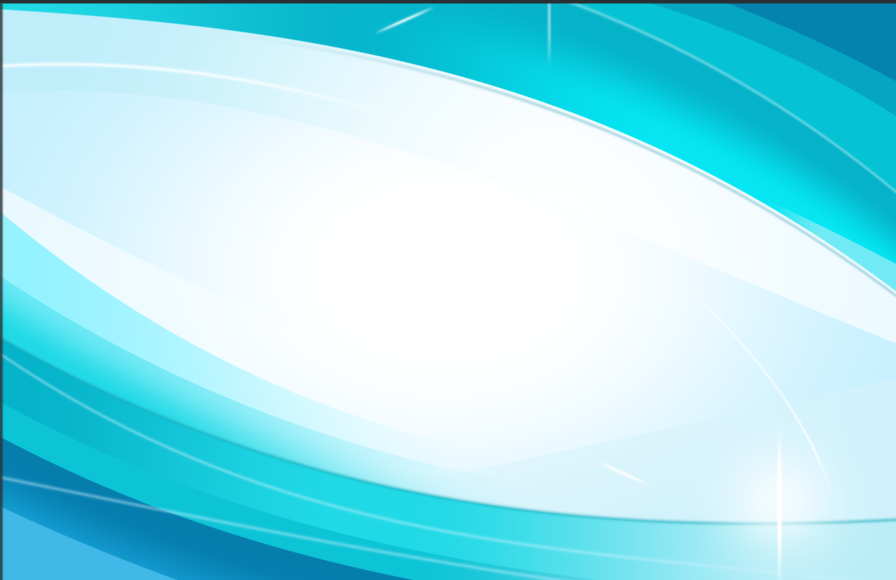
Give the GLSL for this background, as a Shadertoy shader.

```glsl
#define DEEP_BLUE vec3(0.02, 0.49, 0.68)
#define TEAL vec3(0.02, 0.70, 0.79)
#define CYAN vec3(0.02, 0.90, 0.95)
#define AQUA vec3(0.13, 0.85, 0.90)
#define ICE vec3(0.73, 0.93, 0.97)
#define SKY vec3(0.78, 0.94, 1.00)
#define WHITE vec3(1.0)
#define FRAME_COLOR vec3(0.16, 0.19, 0.20)
#define FRAME_SIZE vec2(0.003, 0.006)
#define LINE_WIDTH 0.0035

// Cubic through four heights at x = 0, 1/3, 2/3 and 1
float arc(float x, float h0, float h1, float h2, float h3) {
    float t = 3.0 * x, a = t - 1.0, b = t - 2.0, c = t - 3.0;
    return -h0 * a * b * c / 6.0 + h1 * t * b * c / 2.0
           - h2 * t * a * c / 2.0 + h3 * t * a * b / 6.0;
}

// Antialiased coverage of the positive side
float fill(float d) {
    float soft = 1.0 / iResolution.y;
    return smoothstep(-soft, soft, d);
}

float stroke(float d, float width) {
    return exp(-d * d / (width * width));
}

// Thin light ray, tapered at both ends
float streak(vec2 p, vec2 a, vec2 b, float width) {
    vec2 aspect = vec2(iResolution.x / iResolution.y, 1.0);
    vec2 pa = (p - a) * aspect, ba = (b - a) * aspect;
    float h = clamp(dot(pa, ba) / dot(ba, ba), 0.0, 1.0);
    return stroke(length(pa - ba * h), width) * 4.0 * h * (1.0 - h);
}

// Pale central panel with translucent ribbons
vec3 panel(vec2 p, float top) {
    float r = length((p - vec2(0.5, 0.53)) / vec2(0.56, 0.62));
    vec3 col = mix(WHITE, SKY, smoothstep(0.2, 1.0, r));

    float veil = fill(p.y - arc(p.x, 0.84, 0.79, 0.62, 0.408));
    vec3 veilColor = mix(ICE, WHITE, smoothstep(0.05, 0.65, p.x));
    col = mix(col, veilColor, veil * 0.65);
    float thread = p.y - arc(p.x, 0.886, 0.843, 0.66, 0.35);
    col = mix(col, WHITE, 0.75 * stroke(thread, LINE_WIDTH) * (1.0 - smoothstep(0.25, 0.5, p.x)));

    float wedge = fill(arc(p.x, 0.05, 0.13, 0.235, 0.347) - p.y);
    col = mix(col, vec3(0.84, 0.95, 0.98), wedge * 0.55 * smoothstep(0.42, 0.6, p.x));

    // White ribbon, then cyan light below it on the left
    float fadeRight = 1.0 - smoothstep(0.0, 0.55, p.x);
    float ribbon = fill(arc(p.x, 0.679, 0.432, 0.267, 0.20) - p.y);
    col = mix(col, WHITE, ribbon * 0.6 * fadeRight);
    float below = fill(arc(p.x, 0.635, 0.32, 0.187, 0.157) - p.y);
    col = mix(col, vec3(0.58, 0.95, 1.0), below * fadeRight);
    float depth = arc(p.x, 0.524, 0.267, 0.147, 0.117) - p.y;
    float glow = fill(depth) * (0.4 + 0.6 * smoothstep(0.0, 0.09, depth));
    col = mix(col, AQUA, glow * (1.0 - smoothstep(0.12, 0.62, p.x)));

    // Shadow just under the upper rim
    float rim = stroke(p.y - top + 0.008, LINE_WIDTH);
    return mix(col, vec3(0.5, 0.76, 0.82), rim * 0.55 * smoothstep(0.2, 0.65, p.x));
}

// Teal waves over the upper rim
vec3 upperWaves(vec2 p, float top) {
    float crest = arc(p.x, 1.20, 1.12, 0.978, 0.669);
    float f = (p.y - top) / (crest - top);
    float bright = (1.0 - smoothstep(0.15, 0.8, f)) * smoothstep(0.35, 0.75, p.x);
    vec3 col = mix(mix(AQUA, TEAL, smoothstep(0.0, 0.45, p.x)), CYAN, bright);
    col = mix(col, vec3(0.02, 0.76, 0.83), fill(p.y - crest));
    col = mix(col, vec3(0.02, 0.65, 0.76), fill(p.y - arc(p.x, 1.15, 1.1, 1.02, 0.80)));
    col = mix(col, DEEP_BLUE, 0.85 * fill(p.y - arc(p.x, 1.25, 1.18, 1.07, 0.86)));
    col = mix(col, ICE, 0.45 * stroke(p.y - crest, LINE_WIDTH));
    float lip = fill(arc(p.x, 0.98, 0.92, 0.775, 0.545) - p.y);
    return mix(col, ICE, 0.6 * lip * smoothstep(0.85, 0.92, p.x));
}

// Layered waves under the lower rim, paler to the right
vec3 lowerWaves(vec2 p) {
    vec3 col = mix(TEAL, AQUA, smoothstep(0.0, 0.4, p.x));
    float light = fill(arc(p.x, 0.307, 0.10, 0.0, -0.05) - p.y);
    col = mix(col, vec3(0.05, 0.77, 0.84), light);
    float blue = arc(p.x, 0.247, 0.046, -0.05, -0.10) - p.y;
    col = mix(col, mix(DEEP_BLUE, vec3(0.08, 0.62, 0.83), smoothstep(0.03, 0.14, blue)), fill(blue));
    float corner = fill(arc(p.x, 0.127, -0.07, -0.2, -0.3) - p.y);
    col = mix(col, vec3(0.30, 0.75, 0.93), corner * 0.8);
    col = mix(col, ICE, smoothstep(0.45, 0.92, p.x));
    float threads = stroke(p.y - arc(p.x, 0.177, 0.075, -0.01, -0.06), LINE_WIDTH)
                  + stroke(p.y - arc(p.x, 0.39, 0.145, 0.045, -0.01), LINE_WIDTH);
    return mix(col, SKY, 0.4 * min(threads, 1.0));
}

void mainImage(out vec4 fragColor, in vec2 fragCoord) {
    vec2 p = fragCoord / iResolution.xy;
    float top = arc(p.x, 0.984, 0.930, 0.789, 0.498);
    float bottom = arc(p.x, 0.418, 0.20, 0.108, 0.104);
    vec3 col = mix(panel(p, top), upperWaves(p, top), fill(p.y - top));
    col = mix(col, lowerWaves(p), fill(bottom - p.y));
    col = mix(col, vec3(0.12, 0.68, 0.74), 0.5 * stroke(p.y - bottom, LINE_WIDTH));

    // Star glow, rays and a fine curved trail
    vec2 star = (p - vec2(0.87, 0.137)) * vec2(iResolution.x / iResolution.y, 1.0);
    float light = 0.75 * exp(-dot(star, star) / 0.008);
    light += 0.8 * streak(p, vec2(0.87, 0.27), vec2(0.87, -0.02), 0.003);
    light += 0.5 * streak(p, vec2(0.613, 1.06), vec2(0.613, 0.885), 0.003);
    light += 0.8 * streak(p, vec2(0.418, 0.942), vec2(0.485, 0.988), 0.003);
    light += 0.9 * streak(p, vec2(0.665, 0.205), vec2(0.727, 0.162), 0.003);
    float u = 0.538 - p.y;
    float trail = stroke(p.x - (0.742 + 0.746 * u - 0.685 * u * u), 0.0018);
    light += 0.6 * trail * smoothstep(0.0, 0.12, u) * (1.0 - smoothstep(0.3, 0.4, u));
    col = mix(col, WHITE, clamp(light, 0.0, 1.0));

    // Dark frame along the top and left
    float frame = max(fill(FRAME_SIZE.x - p.x) * 0.8, fill(p.y - 1.0 + FRAME_SIZE.y));
    fragColor = vec4(mix(col, FRAME_COLOR, frame), 1.0);
}
```
